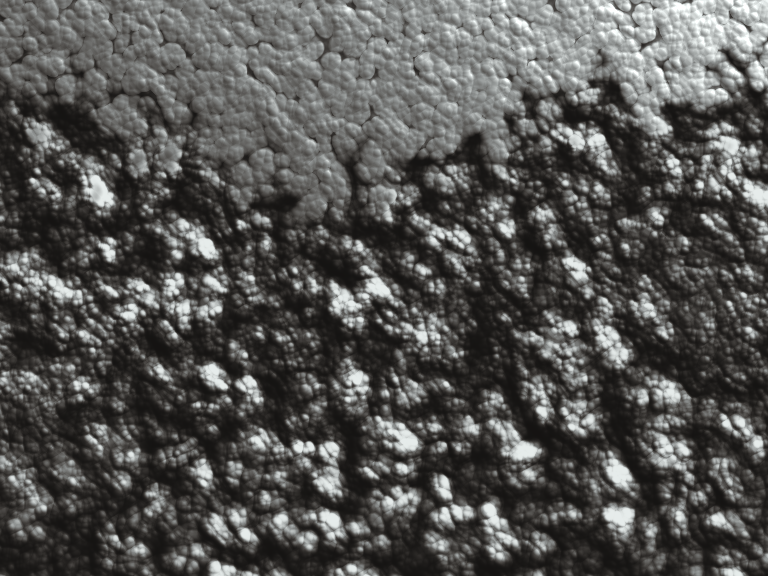
Give the GLSL for this texture, as a Shadertoy shader.

```glsl
// Rough crusted ground under raking light: a smooth plate above dark, frosted clumps.

const vec2 LIGHT_DIR = vec2(0.6, 0.8);
const vec2 GRAIN_DIR = vec2(0.5, -0.866);
const vec3 SHADOW_TINT = vec3(1.07, 1.0, 0.94);
const vec3 BRIGHT_TINT = vec3(0.975, 1.0, 0.995);

vec3 hash3(vec2 cell) {
    vec3 q = fract(cell.xyx * vec3(0.1031, 0.1030, 0.0973));
    q += dot(q, q.yxz + 33.33);
    return fract((q.xxy + q.yzz) * q.zyx);
}

// Cellular noise: the tallest of the round domes scattered over nearby cells.
float domes(vec2 p, float minHeight) {
    vec2 cell = floor(p);
    float tallest = 0.0;
    for (int y = -1; y <= 1; y++) {
        for (int x = -1; x <= 1; x++) {
            vec2 id = cell + vec2(x, y);
            vec3 rnd = hash3(id);
            vec2 offset = id + rnd.xy - p;
            float dome = 1.0 - 1.4 * dot(offset, offset);
            tallest = max(tallest, dome * mix(minHeight, 1.0, rnd.z));
        }
    }
    return tallest;
}

// Gentle layered sines that bend the domes out of round.
vec2 warp(vec2 p) {
    vec2 coarse = sin(p.yx * vec2(23.0, 29.0) + 2.0 * sin(p * 13.0));
    vec2 fine = sin(p.yx * vec2(71.0, 63.0) + 1.3);
    return p + 0.006 * coarse + 0.003 * fine;
}

// Stretch the pattern along one direction.
vec2 stretchAlong(vec2 p, vec2 dir, float amount) {
    return vec2(dot(p, dir) / amount, dot(p, vec2(-dir.y, dir.x)) * amount);
}

// Heights of four sizes of feature: clumps, lumps, nubs, grains.
vec4 heights(vec2 p) {
    vec2 bent = warp(p);
    vec2 drawn = stretchAlong(bent, GRAIN_DIR, 1.08);
    return vec4(domes(drawn * 13.0 + 50.0, 0.2),
                domes(bent * 25.0 + 40.0, 0.25),
                domes(drawn * 49.0 + 120.0, 0.3),
                domes(p * 98.0 + 90.0, 0.2));
}

float blob(vec2 p, vec2 centre, vec2 size) {
    vec2 d = (p - centre) / size;
    return exp(-dot(d, d));
}

// Positive inside the smooth plate, whose lower edge sags in the middle.
float plateDepth(vec2 p, float ragged) {
    float edge = min(0.63 + 0.45 * abs(p.x - 0.56), 0.85);
    float wander = 0.02 * sin(p.x * 17.0) + 0.012 * sin(p.x * 41.0 + p.y * 23.0);
    return p.y - edge + wander + ragged;
}

float plateTone(vec2 p, vec4 here, vec4 slope) {
    float base = 0.26 + 0.17 * p.x + 0.36 * (p.y - 0.6);
    base += 0.16 * blob(p, vec2(1.33, 1.0), vec2(0.4, 0.2));
    float relief = dot(slope, vec4(0.7, 0.8, 0.6, 0.3));
    float pit = smoothstep(0.05, 0.3, here.z + 0.35 * here.y - 0.05);
    return base * exp(1.3 * relief) * mix(0.5, 1.06, pit);
}

float clumpTone(vec2 p, vec4 here, vec4 slope, vec4 farSlope, float swell, float gravel) {
    float focus = smoothstep(0.0, 0.4, p.y);
    float grain = mix(0.6, 1.0, focus);
    float relief = dot(slope, vec4(0.8, 0.6, 0.4, 0.2 * grain));
    float sparkle = 0.4 * grain * (here.w * here.w - 0.25);
    float shade = dot(farSlope, vec4(0.6, 0.45, 0.2, 0.0));
    float rough = mix(1.5 * swell + shade, 0.3 * swell, gravel);
    float place = 0.15 * p.x * p.y - 0.1 * blob(p, vec2(0.68, 0.45), vec2(0.25, 0.2));
    float glow = 0.165 * exp(2.8 * (rough + 2.2 * relief + sparkle + place));
    return 0.075 + 0.85 * (1.0 - exp(-glow));
}

void mainImage(out vec4 fragColor, in vec2 fragCoord) {
    vec2 p = fragCoord / iResolution.y;

    // Compare the surface with points nearer the light.
    vec4 here = heights(p);
    vec4 slope = here - heights(p + LIGHT_DIR * 0.005);
    vec4 farSlope = here - heights(p + LIGHT_DIR * 0.027);
    float swell = dot(here, vec4(0.7, 0.5, 0.3, 0.0)) - 0.7;

    // Flatter gravel patches at both sides.
    float gravel = 0.85 * blob(p, vec2(1.25, 0.48), vec2(0.18, 0.13));
    gravel += 0.7 * blob(p, vec2(0.06, 0.25), vec2(0.13, 0.16));

    float plate = smoothstep(-0.05, 0.05, plateDepth(p, 0.18 * swell));
    float tone = mix(clumpTone(p, here, slope, farSlope, swell, gravel),
                     plateTone(p, here, slope), plate);

    vec3 tint = mix(SHADOW_TINT, BRIGHT_TINT, smoothstep(0.05, 0.6, tone));
    fragColor = vec4(clamp(tone * tint, 0.0, 1.0), 1.0);
}
```
